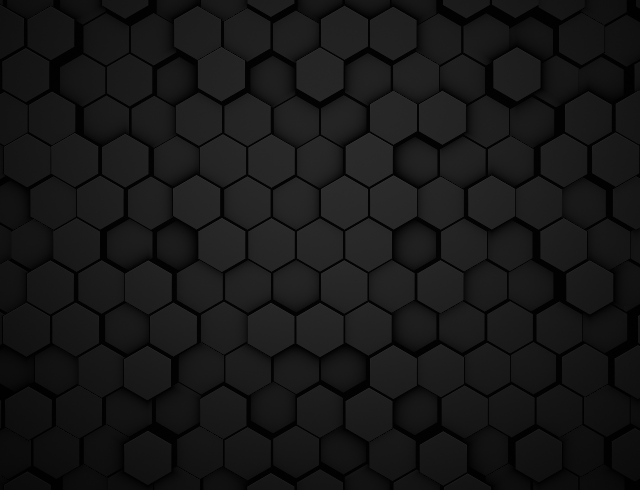
This background is drawn by a Shadertoy shader. Its source:

```glsl
float hash(vec2 p) {
    p = fract(p * vec2(0.1831, 0.2973) + 0.37);
    p += dot(p, p.yx + 19.19);
    return fract((p.x + p.y) * p.x * 7.31);
}

// Signed distance to a hexagon standing on a corner
float hexagon(vec2 p, float apothem) {
    p = abs(p);
    return max(p.x, dot(p, vec2(0.5, 0.866))) - apothem;
}

const float SPACING = 0.0955;
const float ROW = SPACING * 0.866;

float rowShift(float row) {
    return 0.5 * mod(row, 2.0);
}

// Raised caps grow and slide outward with perspective
vec2 capOffset(vec2 p, vec2 cell, float scale) {
    vec2 center = vec2((cell.x + rowShift(cell.y)) * SPACING, cell.y * ROW);
    return p - center * scale;
}

void mainImage(out vec4 fragColor, in vec2 fragCoord) {
    vec2 p = (fragCoord - 0.5 * iResolution.xy) / iResolution.y;
    float row = round(p.y / ROW);
    vec2 home = vec2(round(p.x / SPACING - rowShift(row)), row);

    // Find the highest cap covering this point
    float topHeight = -1.0, topDist = 0.0;
    vec2 topOffset = vec2(0.0);
    for (int j = -1; j <= 1; j++)
    for (int i = -1; i <= 1; i++) {
        vec2 cell = home + vec2(i, j);
        float height = hash(cell);
        float scale = 1.0 + 0.055 * height;
        vec2 q = capOffset(p, cell, scale);
        float d = hexagon(q, 0.5 * SPACING * scale - 0.001);
        if (d < 0.0 && height > topHeight) {
            topHeight = height;
            topDist = d;
            topOffset = q;
        }
    }

    // Soft shadows cast by every higher neighbour
    float shade = 1.0;
    for (int j = -1; j <= 1; j++)
    for (int i = -1; i <= 1; i++) {
        vec2 cell = home + vec2(i, j);
        float height = hash(cell);
        float rise = height - topHeight;
        if (rise > 0.0) {
            float scale = 1.0 + 0.055 * height;
            float d = hexagon(capOffset(p, cell, scale), 0.5 * SPACING * scale);
            float strength = smoothstep(0.0, 0.7, rise);
            shade *= 1.0 - 0.9 * strength * exp(-max(d, 0.0) / (0.006 + 0.009 * rise));
        }
    }

    // Broad light above the middle, falling off to the corners
    vec2 l = p - vec2(0.02, 0.1);
    float light = 0.168 * exp(-1.6 * l.x * l.x - 2.0 * l.y * l.y);
    float cap = light * (0.86 + 0.14 * topHeight) * shade;
    cap *= 1.0 + 0.8 * topOffset.y;

    // Faint bevel on the upper edges, then a dark seam
    float bevel = smoothstep(0.0035, 0.0015, -topDist);
    cap += 0.035 * bevel * topHeight * shade * smoothstep(0.0, 0.04, topOffset.y);
    cap *= smoothstep(0.0, 0.0022, -topDist);

    float wall = 0.012 * light / 0.168;
    float value = topHeight < 0.0 ? wall : max(cap, wall);
    value += 0.003 * (hash(floor(p * 500.0)) - 0.5);
    fragColor = vec4(vec3(value), 1.0);
}
```
